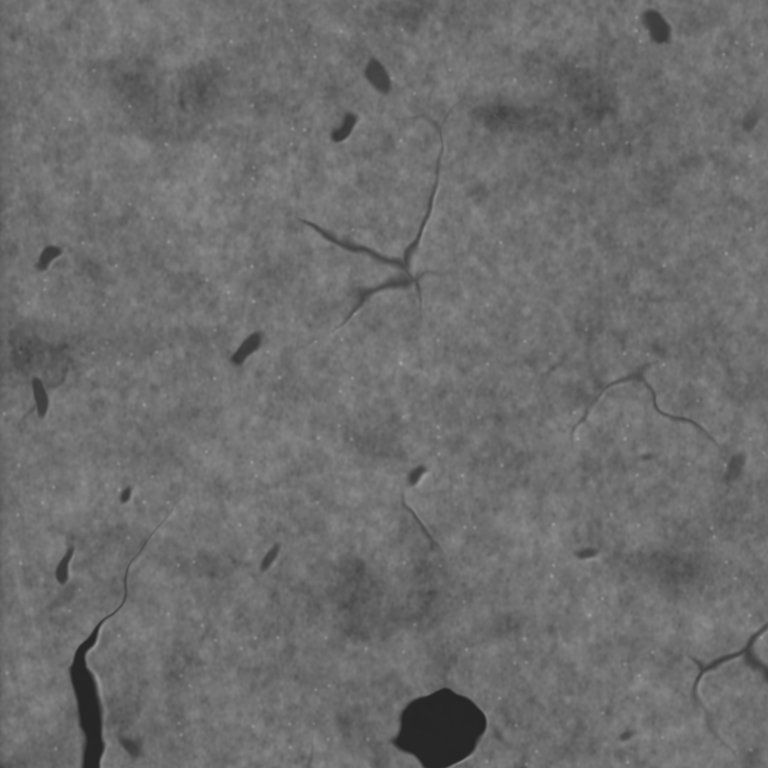
Write a WebGL 2 fragment shader that draws this texture.

```glsl
#version 300 es
precision highp float;

uniform vec2 u_resolution;
out vec4 fragColor;

#define STONE_GREY 0.437
#define VOID_GREY 0.14
#define GRAIN_SCALE 105.0
#define GRAIN_CONTRAST 0.034
#define CRACK_SCALE 5.5
#define CRACK_WIDTH 0.0035
#define PIT_SCALE 8.0
#define PIT_CHANCE 0.42
#define SOFTNESS 0.004
#define RIM_LIGHT 0.13
#define LIGHT_STEP vec2(0.006, -0.003)
#define CAVITY vec3(0.57, 0.055, 0.063)

vec3 hash3(vec2 p) {
    vec3 q = fract(p.xyx * vec3(0.1031, 0.1030, 0.0973));
    q += dot(q, q.yxz + 33.33);
    return fract((q.xxy + q.yzz) * q.zyx);
}

// Cellular noise: one soft light or dark blob per cell, centred on zero
float blobs(vec2 p) {
    vec2 cell = floor(p);
    float sum = 0.0;
    for (int y = -1; y <= 1; y++)
    for (int x = -1; x <= 1; x++) {
        vec2 id = cell + vec2(x, y);
        vec3 h = hash3(id);
        vec2 d = p - id - h.xy;
        float w = max(0.0, 1.0 - dot(d, d));
        sum += (2.0 * h.z - 1.0) * w * w;
    }
    return sum;
}

vec2 blobs2(vec2 p) {
    return vec2(blobs(p), blobs(p + 57.3));
}

// Filled shape from a signed distance
float fill(float dist, float soft) {
    return 1.0 - smoothstep(-soft, soft, dist);
}

// Broken cracks along the borders of cells
float cracks(vec2 p) {
    vec2 q = p * CRACK_SCALE + 11.0;
    vec2 cell = floor(q);
    float nearest = 9.0, second = 9.0;
    for (int y = -1; y <= 1; y++)
    for (int x = -1; x <= 1; x++) {
        vec2 id = cell + vec2(x, y);
        float d = distance(q, id + hash3(id).xy);
        second = min(second, max(nearest, d));
        nearest = min(nearest, d);
    }
    float border = 0.5 * (second - nearest) / CRACK_SCALE;
    float presence = smoothstep(0.05, 0.75, blobs(p * 6.5 + 31.0));
    return fill(border - CRACK_WIDTH * presence, SOFTNESS) * presence;
}

// Scattered oblong pits of varied size and depth
float pits(vec2 p) {
    vec2 q = p * PIT_SCALE + 3.0;
    vec2 cell = floor(q);
    float depth = 0.0;
    for (int y = -1; y <= 1; y++)
    for (int x = -1; x <= 1; x++) {
        vec2 id = cell + vec2(x, y);
        vec3 place = hash3(id);
        vec3 form = hash3(id + 91.0);
        float angle = 2.6 * form.x;
        vec2 d = q - id - place.xy;
        d = mat2(cos(angle), -sin(angle), sin(angle), cos(angle)) * d;
        float radius = mix(0.05, 0.13, form.y * form.y);
        float dist = (length(d * vec2(0.6, 1.2)) - radius) / PIT_SCALE;
        float soft = SOFTNESS * mix(1.0, 2.2, form.z);
        float chosen = step(place.z, PIT_CHANCE);
        depth = max(depth, chosen * fill(dist, soft) * mix(0.75, 0.2, form.z));
    }
    return depth;
}

// Depth of everything cut into the surface, 0 to 1
float carve(vec2 p) {
    float cavity = fill(distance(p, CAVITY.xy) - CAVITY.z, SOFTNESS);
    float path = 0.12 + 0.5 * max(p.y - 0.13, 0.0);
    float halfWidth = mix(0.013, 0.001, smoothstep(0.12, 0.2, p.y));
    float fissure = fill(abs(p.x - path) - halfWidth, SOFTNESS);
    fissure *= 1.0 - smoothstep(0.14, 0.42, p.y);
    float small = max(0.6 * cracks(p), pits(p));
    return max(max(cavity, fissure), small);
}

void main() {
    vec2 p = gl_FragCoord.xy / u_resolution;

    // Grain from fine to broad
    vec2 g = p * vec2(1.0, 0.85);
    float grain = blobs(g * GRAIN_SCALE) + 0.8 * blobs(g * GRAIN_SCALE * 2.1)
        + 0.85 * blobs(p * 42.0) + 0.65 * blobs(p * 15.0) + 0.5 * blobs(p * 5.0);
    float grey = STONE_GREY + GRAIN_CONTRAST * grain;

    // Dull horizontal stains
    float stain = smoothstep(0.25, 1.0, blobs(p * vec2(4.0, 8.0) + 23.0));
    grey -= 0.09 * stain * (0.8 + blobs(p * 24.0 + 7.0));

    // Small bright specks
    vec2 s = p * 62.0;
    vec3 h = hash3(floor(s) + 17.0);
    float speck = fill(distance(fract(s), 0.3 + 0.4 * h.xy) - 0.1, 0.18);
    grey += 0.13 * speck * step(h.z, 0.06);

    // Ragged cuts with a lit edge
    vec2 ragged = p + 0.018 * blobs2(p * 13.0) + 0.007 * blobs2(p * 45.0);
    float depth = carve(ragged);
    float rim = max(carve(ragged - LIGHT_STEP) - depth, 0.0);
    grey += RIM_LIGHT * rim * (0.6 + 0.7 * blobs(p * 30.0 + 5.0));
    grey = mix(grey, VOID_GREY, 0.96 * depth);

    fragColor = vec4(vec3(grey), 1.0);
}
```
